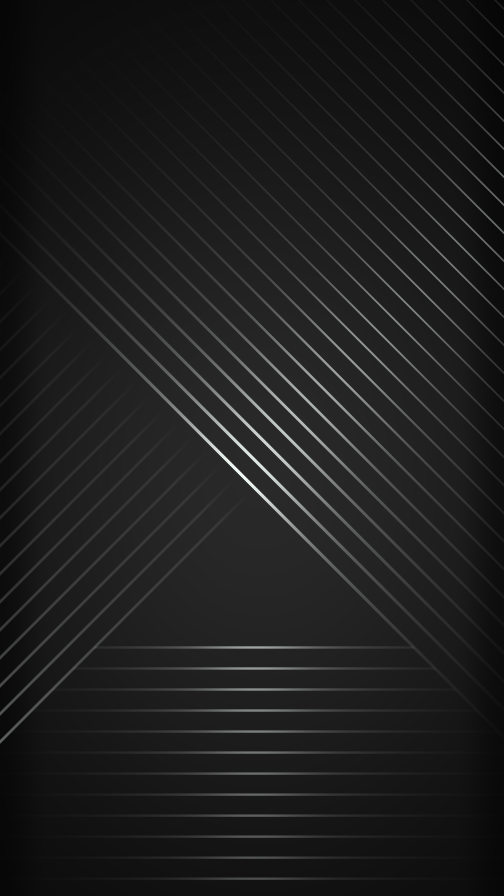
A Shadertoy shader for this background:

```glsl
// Dark vignetted backdrop with three families of glinting parallel lines.

#define DIAGONAL_STEP 0.0393
#define ROW_STEP 0.0417
#define FALLING_EDGE 1.3148
#define RISING_EDGE 0.3056
#define TOP_ROW 0.4931
#define GLINT_AXIS 0.366
#define GLOW_CENTER vec2(0.52, 0.84)
#define GLOW_SIZE vec2(0.62, 0.78)
#define LINE_TINT vec3(0.96, 1.0, 0.98)

const float INV_SQRT2 = 0.70711;

float bell(float x, float width) {
    float q = x / width;
    return exp(-q * q);
}

// Coverage of evenly spaced lines; the first lies at d = 0, the rest at d > 0.
float stripes(float d, float spacing, float halfWidth, float pixel) {
    float nearest = max(floor(d / spacing + 0.5), 0.0) * spacing;
    float dist = abs(d - nearest);
    return 1.0 - smoothstep(halfWidth - 0.6 * pixel, halfWidth + 0.6 * pixel, dist);
}

void mainImage(out vec4 fragColor, in vec2 fragCoord) {
    // Canvas width is one unit
    vec2 p = fragCoord / iResolution.x;
    float pixel = 1.0 / iResolution.x;

    // Signed distances from the leading line of each family
    float falling = (p.x + p.y - FALLING_EDGE) * INV_SQRT2;
    float rising = (p.y - p.x - RISING_EDGE) * INV_SQRT2;
    float row = TOP_ROW - p.y;

    // Soft central glow, darkened at the sides
    vec2 g = (p - GLOW_CENTER) / GLOW_SIZE;
    float shade = 0.025 + 0.135 * exp(-dot(g, g));
    float side = min(p.x, 1.0 - p.x);
    shade *= mix(0.55, 1.0, smoothstep(0.0, 0.1, side));

    // Falling diagonals, brightest on a perpendicular axis
    float along = p.x - p.y + GLINT_AXIS;
    float fallingLight = 0.48 * bell(along, 0.2) + 0.34 * bell(along, 0.58);
    fallingLight *= 0.45 + 0.55 * exp(-5.0 * max(falling, 0.0));
    float fallingWidth = mix(0.0031, 0.0017, smoothstep(0.0, 0.5, falling));
    float light = fallingLight * stripes(falling, DIAGONAL_STEP, fallingWidth, pixel);

    // Rising diagonals, fading toward the crossing
    float below = 1.0 - smoothstep(-0.12, 0.0, falling);
    float risingLight = 0.34 * exp(-3.8 * p.x - 3.8 * max(rising, 0.0)) * below;
    light += risingLight * stripes(rising, DIAGONAL_STEP, 0.0027, pixel);

    // Horizontal rows with a central glint
    float center = p.x - 0.505;
    float rowLight = 0.27 * bell(center, 0.1) + 0.24 * bell(center, 0.26);
    rowLight *= exp(-1.7 * max(row, 0.0));
    rowLight *= step(falling, 0.0) * step(rising, 0.0);
    light += rowLight * stripes(row, ROW_STEP, 0.0023, pixel);

    fragColor = vec4(vec3(shade) + light * LINE_TINT, 1.0);
}
```
